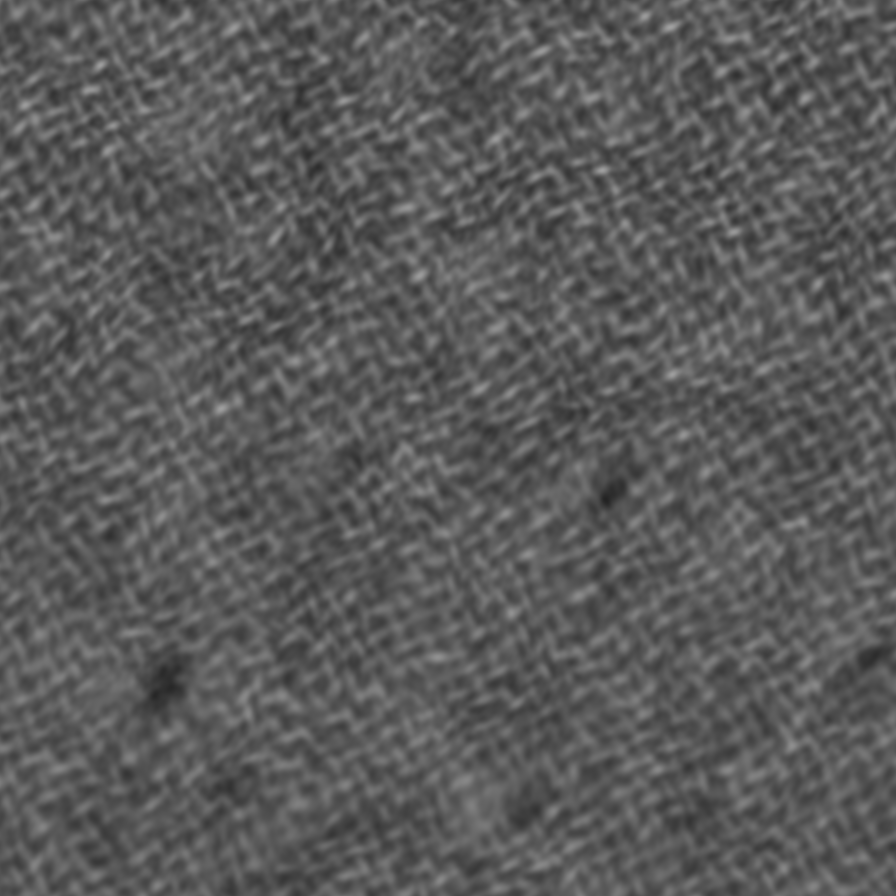
This texture is drawn by a WebGL 1 fragment shader. Its source:

```glsl
precision highp float;

uniform vec2 u_resolution;

// Tone
const float BASE_GREY = 0.353;
const float WEAVE_CONTRAST = 0.18;
const float WEAVE_MEAN = 0.46;
const float SIDE_LIGHT = 0.6;
const float FIBRE_CONTRAST = 0.09;
const float MOTTLE_CONTRAST = 0.07;
const float BROAD_CONTRAST = 0.06;

// Weave, sizes in thread widths
const float THREADS = 42.0;
const float WEAVE_ANGLE = 0.52;
const float STITCH_LENGTH = 0.42;
const float STITCH_WIDTH = 0.20;
const float WEFT_LEVEL = 0.75;
const float POSITION_JITTER = 0.3;
const float ANGLE_JITTER = 0.6;
const float LEVEL_JITTER = 0.8;
const float WARP_AMOUNT = 0.6;
const float DEFOCUS = 0.16;

// Lumps and pits, sizes in canvas units
const float SPOT_COLUMNS = 4.0;
const float SPOT_ROWS = 3.0;
const int SPOT_COUNT = 12;
const vec2 LUMP_SIZE = vec2(0.032, 0.022);
const vec2 PIT_SIZE = vec2(0.027, 0.015);
const vec2 PIT_OFFSET = vec2(0.048, -0.012);
const float LUMP_LIGHT = 0.05;
const float PIT_DEPTH = 0.17;

vec2 hash2(vec2 p) {
  vec3 h = fract(p.xyx * vec3(0.1031, 0.1030, 0.0973));
  h += dot(h, h.yzx + 33.33);
  return fract((h.xx + h.yz) * h.zy);
}

vec2 rotate(vec2 p, float angle) {
  float c = cos(angle);
  float s = sin(angle);
  return vec2(c * p.x + s * p.y, c * p.y - s * p.x);
}

float gaussian(vec2 p, vec2 size) {
  vec2 d = p / size;
  return exp(-0.5 * dot(d, d));
}

float cornerSlope(vec2 cell, vec2 corner, vec2 f) {
  float angle = 6.2832 * hash2(cell + corner).x;
  return dot(vec2(cos(angle), sin(angle)), f - corner);
}

float gradientNoise(vec2 p) {
  vec2 cell = floor(p);
  vec2 f = p - cell;
  vec2 w = f * f * f * (f * (f * 6.0 - 15.0) + 10.0);
  float low = mix(cornerSlope(cell, vec2(0.0), f),
                  cornerSlope(cell, vec2(1.0, 0.0), f), w.x);
  float high = mix(cornerSlope(cell, vec2(0.0, 1.0), f),
                   cornerSlope(cell, vec2(1.0), f), w.x);
  return mix(low, high, w.y);
}

// Stitches on a checkerboard, alternating between the two thread directions,
// each one paler on its upper left side
float weave(vec2 p, float blur) {
  vec2 home = floor(p);
  vec2 size = vec2(STITCH_LENGTH, STITCH_WIDTH) * blur;
  float light = 0.0;
  for (int j = -1; j <= 1; j++) {
    for (int i = -1; i <= 1; i++) {
      vec2 cell = home + vec2(float(i), float(j));
      vec2 shift = hash2(cell + 71.0) - 0.5;
      vec2 vary = hash2(cell + 193.0) - 0.5;
      float isWeft = mod(cell.x + cell.y, 2.0);
      vec2 d = p - cell - 0.5 - POSITION_JITTER * shift;
      d = rotate(d, ANGLE_JITTER * vary.x + 1.5708 * isWeft);
      float level = mix(1.0, WEFT_LEVEL, isWeft) * (1.0 + LEVEL_JITTER * vary.y);
      light += level * gaussian(d, size) * (1.0 + SIDE_LIGHT * d.y / size.y);
    }
  }
  return light / (blur * blur) - WEAVE_MEAN;
}

// x: raised pale lumps, y: dark pits beside them
vec2 blemishes(vec2 uv) {
  vec2 sum = vec2(0.0);
  for (int i = 0; i < SPOT_COUNT; i++) {
    float n = float(i);
    vec2 cell = vec2(mod(n, SPOT_COLUMNS), floor(n / SPOT_COLUMNS));
    vec2 place = 0.15 + 0.7 * hash2(cell + 311.0);
    vec2 vary = hash2(cell + 457.0);
    vec2 d = uv - (cell + place) / vec2(SPOT_COLUMNS, SPOT_ROWS);
    float size = mix(0.7, 1.15, vary.x);
    float lump = gaussian(rotate(d, 0.6), LUMP_SIZE * size);
    float pit = gaussian(rotate(d - PIT_OFFSET * size, 0.6 + 0.8 * vary.x), PIT_SIZE * size);
    sum += vec2(lump, pit * vary.y) * mix(0.5, 1.0, vary.y);
  }
  return sum;
}

void main() {
  vec2 uv = gl_FragCoord.xy / min(u_resolution.x, u_resolution.y);
  float softness = 1.0 - smoothstep(0.1, 0.9, uv.y);

  // Uneven thread grid
  vec2 bend = vec2(gradientNoise(uv * 9.0), gradientNoise(uv * 9.0 + 40.0));
  vec2 threads = rotate(uv, WEAVE_ANGLE) * THREADS + WARP_AMOUNT * bend + 100.0;
  float cloth = weave(threads, 1.0 + DEFOCUS * softness);

  // Fine fibres, cloudy mottling and broad shading
  float fibre = gradientNoise(rotate(threads, 0.6) * vec2(1.8, 2.2)) * mix(1.2, 0.7, softness);
  float mottle = gradientNoise(threads * 0.45 + 17.0);
  float broad = gradientNoise(uv * 7.0 + 83.0);

  vec2 spots = blemishes(uv + 0.012 * bend + 0.008 * mottle);
  float grey = BASE_GREY
    + WEAVE_CONTRAST * cloth * (1.0 - 0.6 * min(spots.x + spots.y, 1.0))
    + FIBRE_CONTRAST * fibre
    + MOTTLE_CONTRAST * mottle
    + BROAD_CONTRAST * broad
    + LUMP_LIGHT * spots.x
    - PIT_DEPTH * spots.y;
  gl_FragColor = vec4(vec3(grey), 1.0);
}
```
